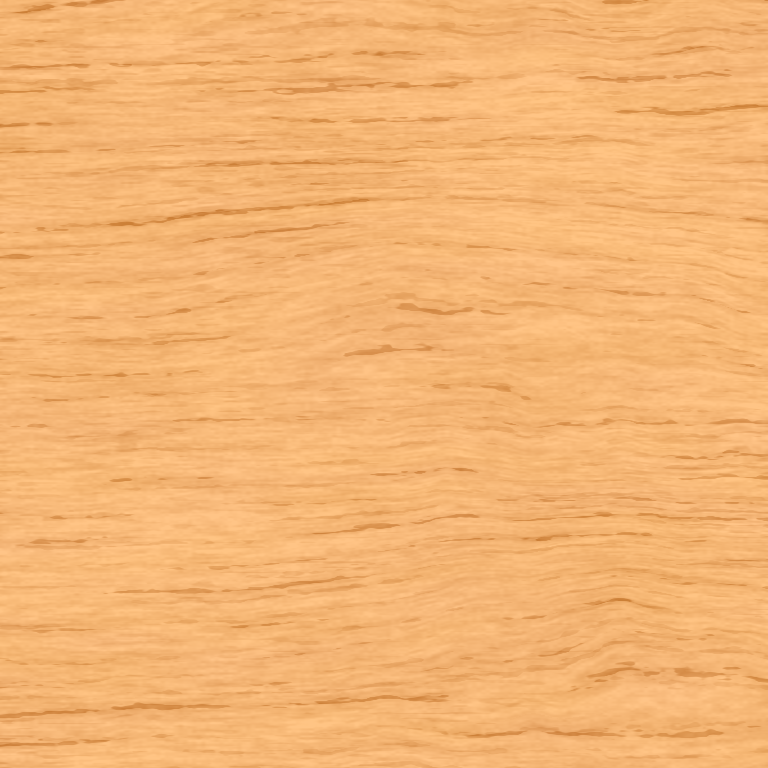
Reproduce this texture procedurally as a three.js fragment shader.

```glsl
// Pale orange oak veneer: wavy horizontal growth rings with broken pore streaks.
varying vec2 vUv;

float hash(vec2 p) {
  vec3 q = fract(vec3(p.xyx) * 0.1031);
  q += dot(q, q.yzx + 33.33);
  return fract((q.x + q.y) * q.z);
}

float noise(vec2 p) {
  vec2 cell = floor(p);
  vec2 f = fract(p);
  f = f * f * (3.0 - 2.0 * f);
  float low = mix(hash(cell), hash(cell + vec2(1.0, 0.0)), f.x);
  float high = mix(hash(cell + vec2(0.0, 1.0)), hash(cell + vec2(1.0, 1.0)), f.x);
  return mix(low, high, f.y);
}

// Noise centred on zero.
float sway(vec2 p) {
  return noise(p) - 0.5;
}

// Height by which the grain is lifted: broad swells with small knuckles on the right.
float grainLift(vec2 p) {
  float across = (p.x - 0.95 + 0.55 * p.y) / 0.3;
  float swell = 0.065 * exp(-across * across) * (0.5 + 0.5 * cos((p.y - 0.65) * 14.0));
  float drift = 0.018 * noise(p * vec2(2.2, 3.0) + 11.0);
  float roughness = mix(0.3, 1.0, smoothstep(0.35, 0.6, p.x));
  float knuckle = 0.022 * sway(p * vec2(10.0, 5.0) + 37.0);
  float ripple = 0.007 * sway(p * vec2(26.0, 14.0) + 71.0);
  return swell + drift + 0.015 * p.x + roughness * (knuckle + ripple);
}

// Darkness of one set of rings: short bristling pores crowd around each ring line.
float rings(vec2 grain, vec2 p, float count, float seed) {
  float v = grain.y * count + seed;
  float row = floor(v);
  float pick = hash(vec2(row, seed + 5.0));
  float wander = 0.25 * sway(vec2(grain.x * 4.0 + pick * 60.0, row + seed));
  float offset = fract(v) - 0.5 - wander - 0.2 * (pick - 0.5);
  float dist = abs(offset) / count;

  float presence = smoothstep(0.15, 0.6, noise(vec2(grain.x * 6.0 + pick * 90.0, row * 3.0)));
  presence *= 0.6 + 0.4 * hash(vec2(row + 19.0, seed));

  // Pores lie nearly level, so they break up where the ring slopes.
  vec2 level = mix(p, grain, 0.4);
  float bristle = 0.6 * noise(level * vec2(38.0, 310.0) + seed * 7.0)
                + 0.4 * noise(level * vec2(95.0, 340.0) + seed * 3.0);
  float threshold = mix(0.8, 0.27, presence) + dist * (offset > 0.0 ? 65.0 : 110.0);
  float core = smoothstep(0.0, 0.16, bristle - threshold);
  float band = exp(-dist * (offset > 0.0 ? 110.0 : 240.0));
  float streaks = 0.3 + 1.4 * noise(grain * vec2(22.0, 300.0) + seed);
  return (0.25 + 0.25 * presence) * core + 0.2 * presence * band * streaks;
}

void main() {
  vec2 grain = vec2(vUv.x, vUv.y - grainLift(vUv));

  // Broad stains, then fibres from long and soft to short and fine.
  float shade = 0.075 + 0.12 * sway(vUv * vec2(3.0, 7.0) + 3.0);
  shade += 0.06 * sway(grain * vec2(5.0, 32.0) + 17.0);
  shade += 0.09 * sway(grain * vec2(7.0, 110.0) + 23.0);
  shade += 0.17 * sway(grain * vec2(18.0, 230.0) + 47.0);
  shade += 0.21 * sway(grain * vec2(50.0, 340.0) + 83.0);
  shade += 0.13 * sway(vUv * vec2(170.0, 340.0) + 97.0);

  // Pore flecks scattered between the rings.
  float fleck = smoothstep(0.68, 0.85, noise(vUv * vec2(30.0, 310.0) + 131.0));
  shade += 0.22 * fleck * noise(grain * vec2(5.0, 22.0) + 59.0);

  // Strong main rings and weaker ones between them.
  for (int i = 0; i < 2; i++) {
    float layer = float(i);
    shade += mix(1.0, 0.45, layer) * rings(grain, vUv, 27.0 + 14.0 * layer, 3.0 + 8.37 * layer);
  }

  // Warmer patches lose a little blue.
  vec3 paleWood = vec3(0.992, 0.755, 0.505);
  vec3 darkPore = vec3(0.80, 0.50, 0.22);
  vec3 wood = mix(paleWood, darkPore, clamp(shade, -0.06, 1.0));
  wood.b -= 0.02 * sway(grain * vec2(7.0, 40.0) + 151.0);
  gl_FragColor = vec4(wood, 1.0);
}
```
